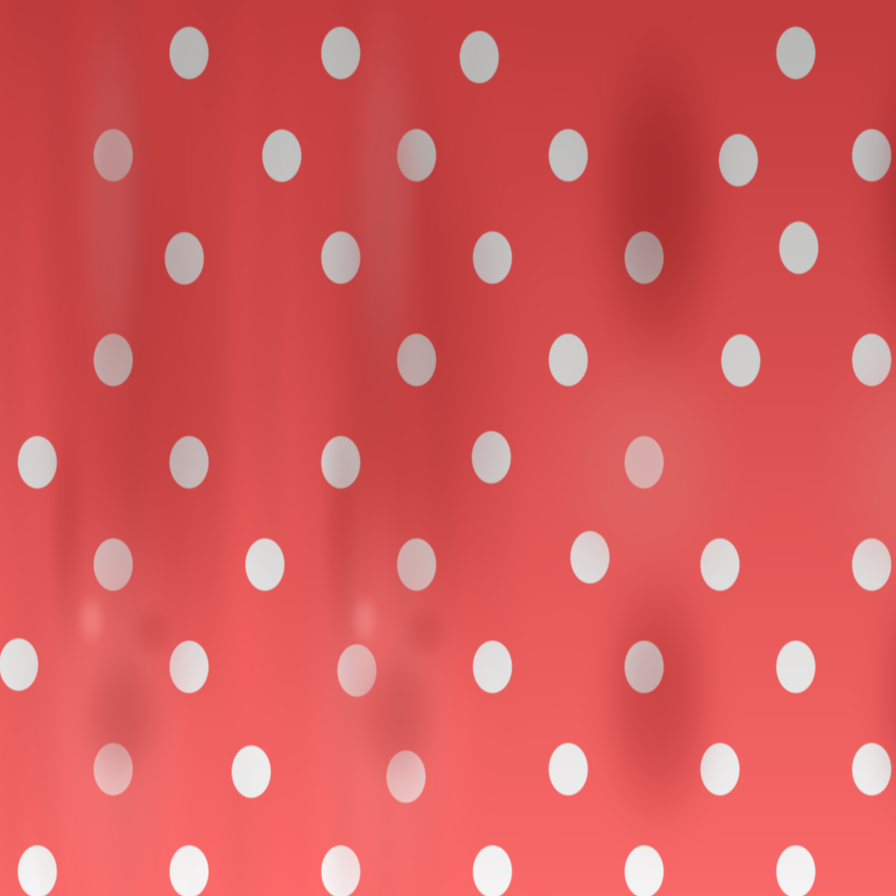
Write a WebGL 2 fragment shader that draws this pattern.

```glsl
#version 300 es
precision highp float;

uniform vec2 u_resolution;
out vec4 fragColor;

vec2 hash2(vec2 p) {
    p = vec2(dot(p, vec2(127.1, 311.7)), dot(p, vec2(269.5, 183.3)));
    return fract(sin(p) * 43758.5);
}

float gradientNoise(vec2 p) {
    vec2 i = floor(p), f = fract(p);
    vec2 u = f * f * f * (f * (f * 6.0 - 15.0) + 10.0);
    vec2 e = vec2(0.0, 1.0);
    float a = dot(hash2(i) * 2.0 - 1.0, f);
    float b = dot(hash2(i + e.yx) * 2.0 - 1.0, f - e.yx);
    float c = dot(hash2(i + e.xy) * 2.0 - 1.0, f - e.xy);
    float d = dot(hash2(i + e.yy) * 2.0 - 1.0, f - e.yy);
    return mix(mix(a, b, u.x), mix(c, d, u.x), u.y);
}

// Soft elliptical patch, flat in the middle
float patchMask(vec2 p, vec2 centre, vec2 radius) {
    vec2 q = (p - centre) / radius;
    float r2 = dot(q, q);
    return exp(-r2 * (0.5 + 0.5 * r2));
}

// Staggered oval dots; a few slip sideways or drop out
float dotMask(vec2 p) {
    vec2 grid = (p - vec2(0.0417, 0.0273)) / vec2(0.1693, 0.1142);
    float row = floor(grid.y + 0.5);
    grid.x -= 0.5 * mod(row, 2.0);
    vec2 cell = vec2(floor(grid.x + 0.5), row);
    vec2 chance = hash2(cell + 7.0);
    vec2 slip = (hash2(cell + 31.0) - 0.5) * vec2(0.05, 0.024);
    vec2 d = (grid - cell) * vec2(0.1693, 0.1142) - slip * step(chance.x, 0.22);
    float dist = (length(d / vec2(0.0218, 0.0292)) - 1.0) * 0.0218;
    float edge = max(0.0013, 0.7 / u_resolution.y);
    return (1.0 - smoothstep(-edge, edge, dist)) * step(chance.y, 0.945);
}

vec3 shadow(vec3 colour, float amount) {
    return colour * mix(vec3(1.0), vec3(0.83, 0.68, 0.68), amount);
}

// Pale streak above, rounded bulge below, with creases
vec3 paleFold(vec3 colour, vec2 p, float x) {
    colour = shadow(colour, 0.65 * patchMask(p, vec2(x + 0.03, 0.56), vec2(0.1, 0.3)));
    colour = shadow(colour, 0.35 * patchMask(p, vec2(x - 0.05, 0.4), vec2(0.016, 0.1)));
    float streak = patchMask(p, vec2(x, 0.78), vec2(0.032, 0.18));
    colour = mix(colour, vec3(0.78, 0.4, 0.4), 0.45 * streak);
    float bulge = patchMask(p, vec2(x, 0.2), vec2(0.07, 0.19));
    colour = mix(colour, vec3(0.93, 0.48, 0.48), 0.48 * bulge);
    colour = shadow(colour, 0.5 * patchMask(p, vec2(x + 0.01, 0.2), vec2(0.04, 0.06)));
    colour = shadow(colour, 0.35 * patchMask(p, vec2(x + 0.045, 0.295), vec2(0.02, 0.025)));
    float glint = patchMask(p, vec2(x - 0.023, 0.308), vec2(0.013, 0.022));
    return mix(colour, vec3(0.96, 0.58, 0.57), 0.5 * glint);
}

// Two dark hollows with a faded patch between
vec3 darkFold(vec3 colour, vec2 p, float x) {
    colour = shadow(colour, 0.95 * patchMask(p, vec2(x, 0.77), vec2(0.06, 0.15)));
    colour = shadow(colour, 0.8 * patchMask(p, vec2(x, 0.22), vec2(0.055, 0.12)));
    float faded = patchMask(p, vec2(x - 0.015, 0.48), vec2(0.085, 0.11));
    return mix(colour, vec3(0.86, 0.45, 0.44), 0.42 * faded);
}

void main() {
    vec2 p = gl_FragCoord.xy / u_resolution;

    // Cloth brightens toward the bottom
    float light = 1.0 - p.y;
    vec3 red = mix(vec3(0.755, 0.235, 0.24), vec3(0.98, 0.41, 0.41), light);
    vec3 white = vec3(0.71, 0.71, 0.705) + vec3(0.25, 0.245, 0.25) * light;
    vec3 colour = mix(red, white, dotMask(p));

    // Folds at even spacing: pale on the left, dark on the right
    for (int i = 0; i < 2; i++) {
        float x = 0.305 * float(i);
        colour = paleFold(colour, p, 0.125 + x);
        colour = darkFold(colour, p, 0.735 + x);
    }

    // Fine vertical streaks fade away to the right
    float streaks = gradientNoise(p * vec2(24.0, 2.5));
    colour *= 1.0 + 0.06 * streaks * (1.0 - smoothstep(0.4, 0.65, p.x));

    fragColor = vec4(clamp(colour, 0.0, 1.0), 1.0);
}
```
